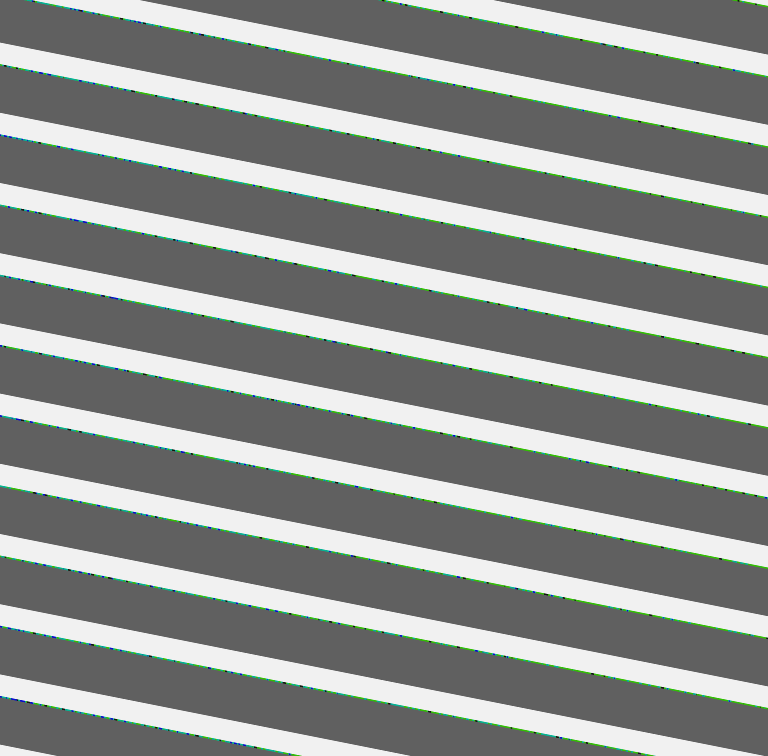
Write a Shadertoy shader that draws this pattern.

```glsl
// Slanted pale stripes on grey, descending gently from left to right.
// Each stripe is a repeated interval with a thin lower fringe, whose colours
// wander between green, teal, blue and black by gradient noise along its length.

const vec3 GREY  = vec3(0.378);
const vec3 WHITE = vec3(0.945);
const vec3 GREEN = vec3(0.20, 0.74, 0.02);
const vec3 TEAL  = vec3(0.02, 0.70, 0.58);
const vec3 BLUE  = vec3(0.03, 0.05, 0.80);
const vec3 BLACK = vec3(0.06, 0.10, 0.05);

// Lengths are fractions of the canvas height
const float SLOPE  = 0.1985;
const float PERIOD = 0.09286;
const float STRIPE_TOP   = 0.0563;
const float STRIPE_WIDTH = 0.0305;
const float FRINGE_WIDTH = 0.0021;

float hash(vec2 p) {
    vec3 q = fract(vec3(p.xyx) * 0.1031);
    q += dot(q, q.yzx + 33.33);
    return fract((q.x + q.y) * q.z);
}

// One-dimensional gradient noise, roughly -0.5 to 0.5
float gradientNoise(float x, float seed) {
    float cell = floor(x);
    float f = x - cell;
    float left  = (hash(vec2(cell, seed)) * 2.0 - 1.0) * f;
    float right = (hash(vec2(cell + 1.0, seed)) * 2.0 - 1.0) * (f - 1.0);
    float fade = f * f * f * (f * (f * 6.0 - 15.0) + 10.0);
    return mix(left, right, fade);
}

// Smoothed coverage of the interval from start to end
float coverage(float pos, float start, float end, float blur) {
    float entered = clamp((pos - start) / blur + 0.5, 0.0, 1.0);
    float left = clamp((pos - end) / blur + 0.5, 0.0, 1.0);
    return entered - left;
}

// Speckled fringe colour, turning greener toward the right
vec3 fringeColor(float along, float seed) {
    float drift = gradientNoise(along * 24.0, seed);
    float speckle = gradientNoise(along * 170.0 + 0.37, seed + 17.0);
    float tone = 0.30 + 0.40 * along + 0.8 * drift + 1.6 * speckle;
    vec3 color = mix(BLUE, TEAL, smoothstep(0.02, 0.14, tone));
    color = mix(color, GREEN, smoothstep(0.38, 0.54, tone));
    float dark = gradientNoise(along * 130.0 + 0.61, seed + 41.0);
    return mix(color, BLACK, smoothstep(0.16, 0.26, dark));
}

void mainImage(out vec4 fragColor, in vec2 fragCoord) {
    vec2 uv = fragCoord / iResolution.y;
    float blur = 0.8 / iResolution.y;

    // Repeat along the slanted depth, with each stripe centred in its cell
    float depth = 1.0 - uv.y - SLOPE * uv.x;
    float cellPos = (depth - STRIPE_TOP - 0.5 * STRIPE_WIDTH) / PERIOD + 0.5;
    float band = floor(cellPos);
    float pos = (cellPos - band - 0.5) * PERIOD;

    // Stripe body and its lower fringe
    float halfWidth = 0.5 * STRIPE_WIDTH;
    float seam = halfWidth - FRINGE_WIDTH;
    float body = coverage(pos, -halfWidth, seam, blur);
    float fringe = coverage(pos, seam, halfWidth, blur);

    vec3 color = GREY * (1.0 - body - fringe) + WHITE * body;
    color += fringeColor(uv.x, band * 7.0 + 90.0) * fringe;
    fragColor = vec4(color, 1.0);
}
```
